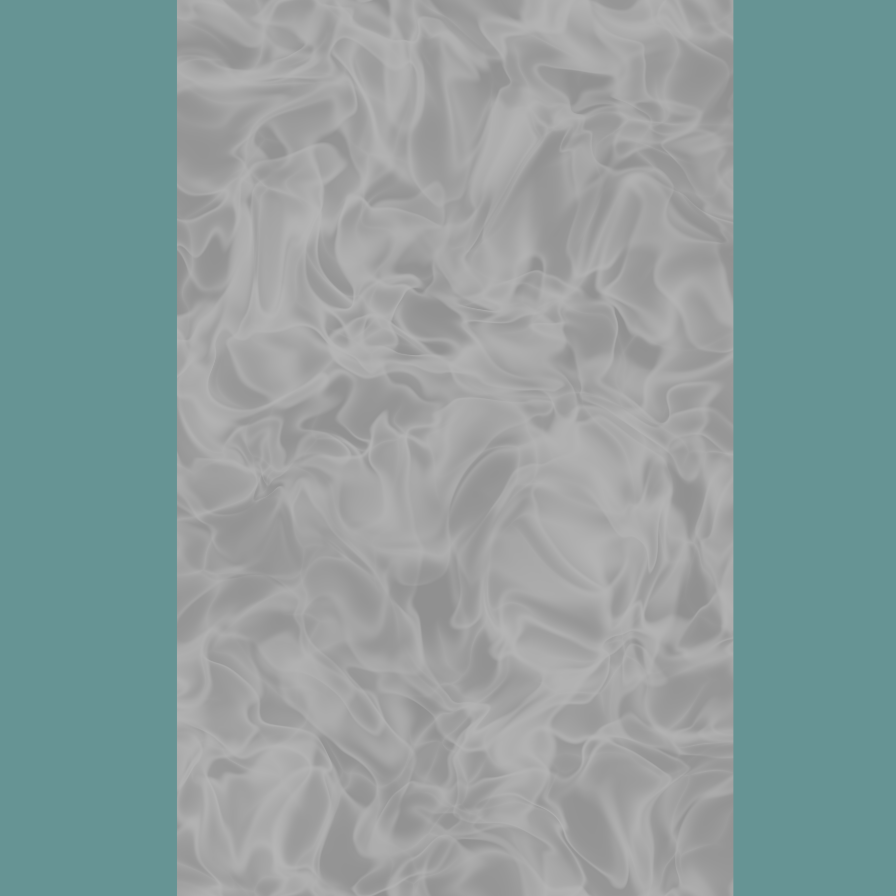
Write a Shadertoy shader that draws this texture.

```glsl
// Pale grey water caustics in an upright strip between two plain teal bands.
// Warped wrapping noise gives one-sided light folds; two warped cell webs add
// broken filaments and fine mottle. Whole-number lattices make it all tile.

vec2 hash2(vec2 cell, float period, float seed) {
    cell = floor(mod(cell + 0.5, period)) + 17.0 * seed;
    vec3 h = fract(cell.xyx * vec3(0.1031, 0.1030, 0.0973));
    h += dot(h, h.yzx + 33.33);
    return fract((h.xx + h.yz) * h.zy);
}

float corner(vec2 cell, vec2 offset, vec2 f, float period, float seed) {
    float angle = 6.2832 * hash2(cell + offset, period, seed).x;
    return dot(vec2(cos(angle), sin(angle)), f - offset);
}

// Gradient noise that repeats once per unit of uv
float noise(vec2 uv, float period, float seed) {
    vec2 p = uv * period, cell = floor(p), f = p - cell;
    vec2 u = f * f * f * (f * (f * 6.0 - 15.0) + 10.0);
    float low = mix(corner(cell, vec2(0, 0), f, period, seed),
                    corner(cell, vec2(1, 0), f, period, seed), u.x);
    float high = mix(corner(cell, vec2(0, 1), f, period, seed),
                     corner(cell, vec2(1, 1), f, period, seed), u.x);
    return mix(low, high, u.y);
}

vec2 warp(vec2 uv, float period, float seed) {
    return vec2(noise(uv, period, seed), noise(uv, period, seed + 1.0));
}

// Gap between the two nearest cell points: zero along the web
float webGap(vec2 uv, float period) {
    vec2 p = uv * period, cell = floor(p), f = p - cell;
    float nearest = 9.0, second = 9.0;
    for (int y = -1; y <= 1; y++)
    for (int x = -1; x <= 1; x++) {
        vec2 offset = vec2(x, y);
        float d = length(offset + hash2(cell + offset, period, 40.0) - f);
        second = min(second, max(nearest, d));
        nearest = min(nearest, d);
    }
    return second - nearest;
}

// Light fold: firm on one side, a fading veil on the other, soft bright rim
float fold(float d, float rim) {
    float veil = smoothstep(-0.07, 0.03, d) * exp(-max(d, 0.0) / 0.13);
    return veil + rim * exp(-d * d / 0.0016);
}

float caustics(vec2 uv) {
    // Coarse bends, then finer ones, then ripples in patches
    vec2 q = uv + 0.08 * warp(uv, 5.0, 1.0);
    q += 0.035 * warp(q, 13.0, 3.0);
    float rippled = smoothstep(-0.15, 0.25, noise(uv, 6.0, 5.0));
    q += (0.005 + 0.013 * rippled) * warp(q, 31.0, 6.0);

    // Folds, their rims fading in and out
    float light = 0.0;
    float rim = max(0.0, 0.25 + 1.3 * noise(uv, 15.0, 31.0));
    for (int i = 0; i < 4; i++) {
        float layer = float(i);
        vec2 bent = q + 0.04 * warp(q, 9.0 + 2.0 * layer, 10.0 + 2.0 * layer);
        light += fold(noise(bent, 5.0 + 3.0 * layer, 20.0 + layer), rim);
    }
    light *= 0.85 + 1.1 * noise(uv, 4.0, 30.0);

    // Broad filaments and a finer broken web
    float strength = max(0.0, 0.75 + 1.4 * noise(uv, 9.0, 32.0));
    light += strength * exp(-webGap(q, 7.0) / 0.08);
    float broken = max(0.0, 0.25 + 1.8 * noise(uv, 11.0, 33.0));
    light += broken * exp(-webGap(q + 0.31, 15.0) / 0.10);

    // Mottle and short streaks, weaker in the calm pools
    float mottle = 0.8 * noise(q, 23.0, 34.0) + 0.6 * noise(q, 41.0, 35.0);
    light += mottle * smoothstep(0.0, 1.0, light);
    return 1.0 - exp(-0.75 * max(light, 0.0));
}

void mainImage(out vec4 fragColor, in vec2 fragCoord) {
    vec2 uv = fragCoord / iResolution.xy;
    vec3 teal = vec3(0.40, 0.58, 0.58);
    vec3 water = vec3(0.564 + 0.148 * caustics(uv));

    // Strip with edges smoothed over one pixel
    float inside = 0.3105 - abs(uv.x - 0.508);
    float strip = clamp(inside * iResolution.x + 0.5, 0.0, 1.0);
    fragColor = vec4(mix(teal, water, strip), 1.0);
}
```
